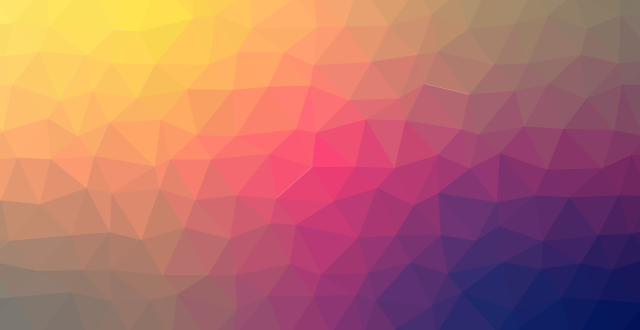
Give the GLSL for this background, as a Shadertoy shader.

```glsl
// Low-poly sheet of triangles: yellow upper left, pink centre, navy lower right.

const vec2 GRID = vec2(15.6, 9.5);    // mesh cells across the canvas
const vec2 ORIGIN = vec2(0.05, 0.17); // lattice shift, in cells

// Colour stops, left to right, in rows from top to bottom
const vec3 STOPS[15] = vec3[15](
    vec3(1.00, 0.90, 0.42), vec3(1.00, 0.88, 0.30), vec3(1.00, 0.66, 0.44),
    vec3(0.67, 0.56, 0.42), vec3(0.50, 0.46, 0.40),
    vec3(0.98, 0.63, 0.45), vec3(0.98, 0.56, 0.43), vec3(1.00, 0.25, 0.46),
    vec3(0.61, 0.22, 0.45), vec3(0.49, 0.16, 0.38),
    vec3(0.46, 0.46, 0.44), vec3(0.58, 0.45, 0.40), vec3(0.58, 0.21, 0.45),
    vec3(0.09, 0.16, 0.43), vec3(0.00, 0.07, 0.34));

vec2 hash2(vec2 p) {
    vec3 q = fract(p.xyx * vec3(0.1031, 0.1030, 0.0973));
    q += dot(q, q.yzx + 33.33);
    return fract((q.xx + q.yz) * q.zy);
}

// Smooth colour field over the unit canvas
vec3 field(vec2 uv) {
    uv = clamp(uv, 0.0, 1.0);
    float x = uv.x * 4.0, y = (1.0 - uv.y) * 2.0;
    int col = min(int(x), 3), row = min(int(y), 1);
    float s = x - float(col), t = y - float(row);
    t = row == 0 ? pow(t, 1.5) : 1.0 - pow(1.0 - t, 1.4);
    int k = row * 5 + col;
    return mix(mix(STOPS[k], STOPS[k + 1], s),
               mix(STOPS[k + 5], STOPS[k + 6], s), t);
}

// Staggered lattice point with random offset, looser along the rows
vec2 meshVertex(vec2 id) {
    vec2 jitter = (hash2(id + 41.0) - 0.5) * vec2(0.64, 0.54);
    return id + vec2(0.5 * mod(id.y, 2.0), 0.0) + jitter;
}

// Signed distance to a line, positive on its left
float edgeDistance(vec2 p, vec2 a, vec2 b) {
    vec2 d = b - a, q = p - a;
    return (d.x * q.y - d.y * q.x) / length(d);
}

// Adds one flat facet, weighted by its pixel coverage
void addFacet(inout vec4 sum, vec2 p, vec2 a, vec2 b, vec2 c, float pixel) {
    float firstEdge = edgeDistance(p, a, b);
    float inside = min(firstEdge, min(edgeDistance(p, b, c), edgeDistance(p, c, a)));
    float cover = clamp(inside / pixel + 0.5, 0.0, 1.0);
    if (cover <= 0.0) return;

    // Sample the field near the centre, with a slight random drift
    vec2 centre = (a + b + c) / 3.0;
    vec2 rnd = hash2(centre * 17.0 + 90.0);
    vec2 drift = (rnd - 0.5) * vec2(0.025, 0.03);
    vec3 colour = field((centre - ORIGIN) / GRID + drift);
    colour *= 1.0 + 0.035 * (rnd.x - 0.5);

    // A few facets show a pale hairline seam
    float seam = step(0.985, rnd.y) * (1.0 - smoothstep(0.0, 0.03, firstEdge));
    colour = mix(colour, vec3(0.85, 0.75, 0.72), 0.5 * seam);
    sum += vec4(colour, 1.0) * cover;
}

void mainImage(out vec4 fragColor, in vec2 fragCoord) {
    vec2 uv = fragCoord / iResolution.xy;
    vec2 p = uv * GRID + ORIGIN;
    float pixel = GRID.y / iResolution.y;
    vec4 sum = vec4(0.0);

    // Split each nearby cell along its shorter diagonal
    for (int j = -1; j <= 1; j++) {
        for (int i = -2; i <= 1; i++) {
            vec2 id = floor(p) + vec2(i, j);
            vec2 a = meshVertex(id);
            vec2 b = meshVertex(id + vec2(1.0, 0.0));
            vec2 c = meshVertex(id + vec2(1.0, 1.0));
            vec2 d = meshVertex(id + vec2(0.0, 1.0));
            if (distance(a, c) < distance(b, d)) {
                addFacet(sum, p, a, b, c, pixel);
                addFacet(sum, p, a, c, d, pixel);
            } else {
                addFacet(sum, p, a, b, d, pixel);
                addFacet(sum, p, b, c, d, pixel);
            }
        }
    }

    vec3 colour = sum.a > 0.0 ? sum.rgb / sum.a : field(uv);
    fragColor = vec4(colour, 1.0);
}
```
